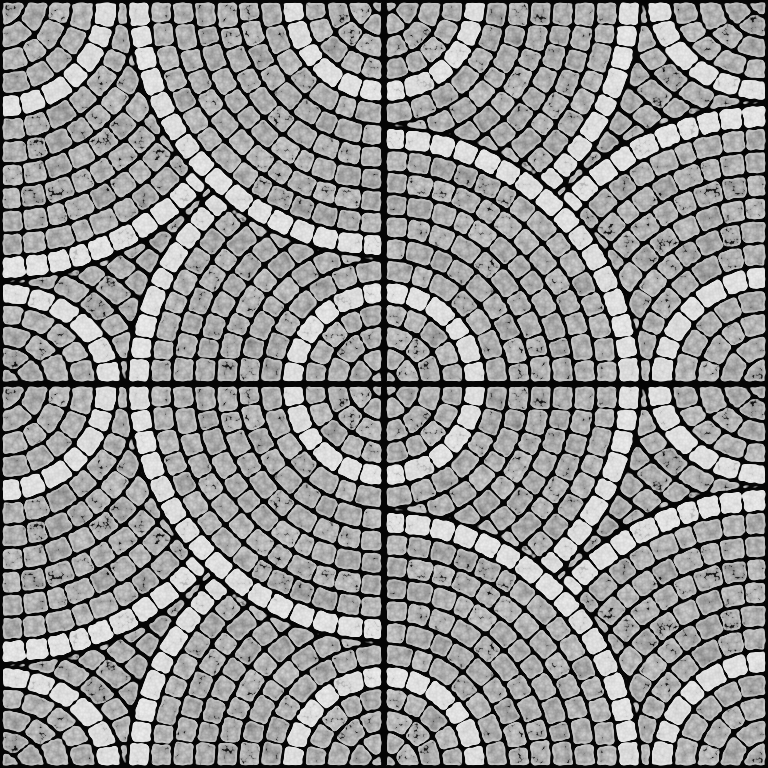
Reproduce this pattern procedurally as a WebGL 1 fragment shader.

```glsl
precision highp float;
// Mosaic paving: square tiles, two across and two down, each holding four
// corner fans of grey setts with pale rings. The right column is turned 180
// degrees. Setts are rounded boxes in polar coordinates, worn by cellular noise.
uniform vec2 u_resolution;

const float QUARTER = 1.570796;

float hash(vec2 p) {
  return fract(sin(dot(p, vec2(127.1, 311.7))) * 4375.85);
}

// Distance to the nearest scattered feature point
float cellular(vec2 p) {
  vec2 base = floor(p);
  float nearest = 2.0;
  for (int y = -1; y <= 1; y++) {
    for (int x = -1; x <= 1; x++) {
      vec2 cell = base + vec2(float(x), float(y));
      vec2 point = cell + vec2(hash(cell), hash(cell + 37.3));
      nearest = min(nearest, length(p - point));
    }
  }
  return nearest;
}

float smoothMax(float a, float b, float k) {
  float h = max(k - abs(a - b), 0.0) / k;
  return max(a, b) + h * h * k * 0.25;
}

float roundedBox(vec2 p, vec2 halfSize, float radius) {
  vec2 a = abs(p) - halfSize + radius;
  return length(max(a, 0.0)) + min(max(a.x, a.y), 0.0) - radius;
}

// Uneven joint position along a ring; the ends stay on the tile edge
float joint(float k, float count, vec2 seed) {
  float inner = step(0.5, k) * step(k, count - 0.5);
  return k + inner * 0.28 * (hash(seed + k * 1.37) - 0.5);
}

void main() {
  vec2 uv = gl_FragCoord.xy / u_resolution;
  float pixel = 2.0 / min(u_resolution.x, u_resolution.y);
  vec2 q = fract(uv * 2.0);
  if (uv.x > 0.5) q = 1.0 - q;

  // Choose the fan: the upper right one lies over its two neighbours,
  // and the lower left one fills what is left
  float topFan = 0.667 - length(q - 1.0);
  float leftFan = 0.727 - length(q - vec2(0.0, 1.0));
  float rightFan = 0.667 - length(q - vec2(1.0, 0.0));
  vec2 center = vec2(1.0), stretch = vec2(1.0);
  float outer = 0.667, pitch = 0.0573, cut = -1.0;
  if (topFan < 0.0) {
    cut = topFan;
    if (leftFan > 0.0) {
      center = vec2(0.0, 1.0);
      outer = 0.727;
      pitch = 0.06;
    } else if (rightFan > 0.0) {
      center = vec2(1.0, 0.0);
    } else {
      center = vec2(0.0);
      stretch = vec2(0.83, 1.0);
      outer = 0.263;
      pitch = 0.055;
      cut = max(cut, max(leftFan, rightFan));
    }
  }

  // Ring, counted inwards from the rim, and sett within the ring
  vec2 offset = abs(q - center) * stretch;
  float r = length(offset);
  float ring = floor((outer - r) / pitch);
  float ringRadius = outer - (ring + 0.5) * pitch;
  float count = max(1.0, floor(ringRadius * QUARTER / 0.0625 + 0.5));
  float along = atan(offset.y, offset.x) / QUARTER * count;
  vec2 seed = vec2(ring * 3.1, center.x * 17.0 + center.y * 41.0);
  float index = min(floor(along), count - 1.0);
  if (along < joint(index, count, seed)) index -= 1.0;
  else if (along > joint(index + 1.0, count, seed)) index += 1.0;
  float lo = joint(index, count, seed);
  float hi = joint(index + 1.0, count, seed);
  vec2 id = seed + index * vec2(1.7, 2.3);

  // Sett outline: slightly turned, ragged, trimmed by fans and tile edges
  float arc = r * QUARTER / count;
  vec2 local = vec2(r - ringRadius, (along - 0.5 * (lo + hi)) * arc);
  float turn = 0.12 * (hash(id + 5.0) - 0.5);
  local += turn * vec2(-local.y, local.x);
  vec2 halfSize = 0.5 * vec2(pitch, (hi - lo) * arc) - vec2(0.0036, 0.002);
  float d = roundedBox(local, halfSize, 0.011);
  d = smoothMax(d, cut + 0.0045, 0.012);
  vec2 toEdge = min(q, 1.0 - q);
  d = smoothMax(d, 0.007 - min(toEdge.x, toEdge.y), 0.01);
  d += 0.0007 * (sin(q.x * 190.0 + 3.0 * sin(q.y * 83.0))
               + sin(q.y * 230.0 + 3.0 * sin(q.x * 97.0)));

  // Stone surface: mottling, fine grain and clustered dark pits
  float mottle = cellular(q * 46.0);
  float grain = cellular(q * 125.0 + 9.0);
  float drift = sin(q.x * 29.0 + 2.0 * sin(q.y * 23.0)) * sin(q.y * 37.0 + q.x * 11.0);
  float shade = hash(id + 11.0) - 0.5;
  float pale = 1.0 - step(0.5, min(abs(ring), abs(ring - 7.0)));
  float pits = smoothstep(0.67, 0.88, 0.5 * (mottle + grain)
             + 0.22 * (hash(id + 23.0) - 0.5) + 0.08 * drift);
  float grey = 0.81 - 0.22 * mottle - 0.1 * grain + 0.09 * shade;
  float white = 0.93 - 0.07 * mottle - 0.07 * grain + 0.04 * shade;
  float tone = mix(grey, white, pale) * (1.0 - pits * mix(0.85, 0.12, pale));

  // Light worn rim, then dark joints
  float rim = smoothstep(-0.007, -0.003, d);
  tone = mix(tone, mix(0.8, 0.9, pale), 0.6 * rim);
  tone = mix(tone, 0.02, smoothstep(-0.5 * pixel, 0.5 * pixel, d));
  gl_FragColor = vec4(vec3(tone), 1.0);
}
```
